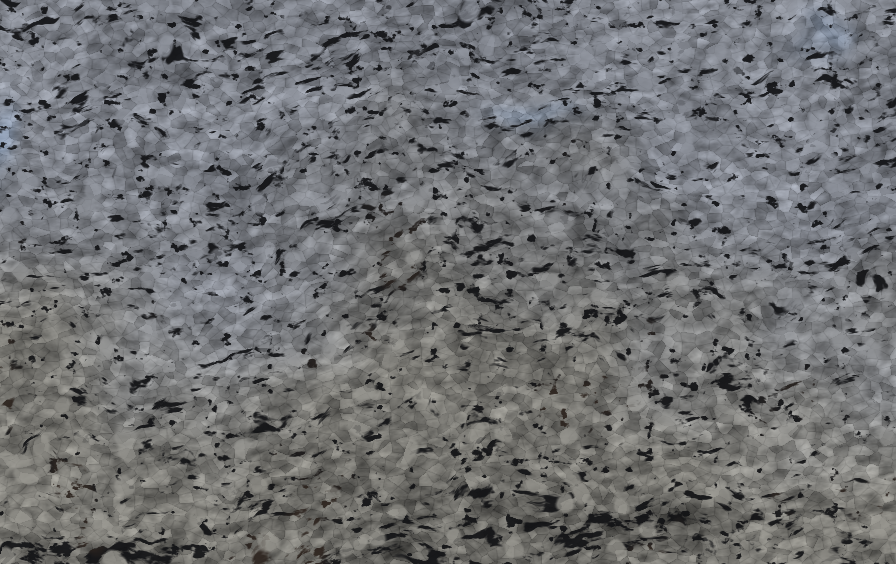
A WebGL 1 fragment shader for this texture:

```glsl
precision highp float;
// Polished grey granite: pale crystal grains from Voronoi cells, crossed by
// dark mica flecks cut from stretched noise. A warped flow field bends the
// flecks, and soft elliptical zones crowd them into veins.

uniform vec2 u_resolution;

const vec3 WARM_STONE = vec3(1.01, 1.0, 0.955);
const vec3 COOL_STONE = vec3(0.965, 0.995, 1.06);
const vec3 MICA = vec3(0.065, 0.068, 0.078);
const vec3 RUST = vec3(0.20, 0.155, 0.125);
const vec3 SHEEN = vec3(0.03, 0.08, 0.14);
const float BASE_TONE = 0.488;
const float GRAIN_SCALE = 58.0;
const float CRYSTAL_SCALE = 25.0;
const vec2 FLECK_SCALE = vec2(34.0, 74.0);
const vec2 CHIP_SCALE = vec2(52.0, 66.0);
const float FLECK_CUT = 0.715;
const float CHIP_CUT = 0.735;
const float FLOW_TILT = 0.12;
const float FLOW_BEND = 0.16;

float hash(vec2 p) {
  vec3 q = fract(p.xyx * 0.1031);
  q += dot(q, q.yzx + 33.33);
  return fract((q.x + q.y) * q.z);
}

vec2 hash2(vec2 p) {
  return vec2(hash(p), hash(p + 71.7));
}

float noise(vec2 p) {
  vec2 i = floor(p), f = fract(p);
  f = f * f * (3.0 - 2.0 * f);
  float low = mix(hash(i), hash(i + vec2(1.0, 0.0)), f.x);
  float high = mix(hash(i + vec2(0.0, 1.0)), hash(i + 1.0), f.x);
  return mix(low, high, f.y);
}

float fbm(vec2 p) {
  float sum = 0.0, amp = 0.5;
  for (int i = 0; i < 4; i++) {
    sum += amp * noise(p);
    p = mat2(1.9, 0.35, -0.35, 1.9) * p + 17.3;
    amp *= 0.5;
  }
  return sum / 0.9375;
}

// x: distance to nearest seed, y: gap to the next one, z: random cell value
vec3 cells(vec2 p) {
  vec2 base = floor(p);
  vec3 best = vec3(9.0, 9.0, 0.0);
  for (int y = -1; y <= 1; y++) {
    for (int x = -1; x <= 1; x++) {
      vec2 id = base + vec2(float(x), float(y));
      float d = length(id + hash2(id) - p);
      if (d < best.x) best = vec3(d, best.x, hash(id + 13.1));
      else best.y = min(best.y, d);
    }
  }
  return vec3(best.x, best.y - best.x, best.z);
}

// Soft elliptical zone
float zone(vec2 uv, vec2 centre, vec2 radius) {
  vec2 d = (uv - centre) / radius;
  return exp(-dot(d, d));
}

// How strongly mica gathers at a place on the slab
float micaDensity(vec2 uv) {
  float d = 1.25 * zone(uv, vec2(0.69, 0.065), vec2(0.17, 0.05));
  d += 0.8 * zone(uv, vec2(0.17, 0.005), vec2(0.26, 0.035));
  d += 0.5 * zone(uv, vec2(0.12, 0.93), vec2(0.24, 0.07));
  d += 0.6 * zone(uv, vec2(0.54, 0.95), vec2(0.08, 0.07));
  d += 0.65 * zone(uv, vec2(0.99, 0.55), vec2(0.06, 0.08));
  d += 0.4 * zone(uv, vec2(1.0, 0.85), vec2(0.12, 0.18));
  d += 0.5 * zone(uv, vec2(0.08, 0.30), vec2(0.17, 0.035));
  d += 0.4 * zone(uv, vec2(0.32, 0.15), vec2(0.13, 0.04));
  return d;
}

void main() {
  vec2 uv = gl_FragCoord.xy / u_resolution;
  vec2 p = gl_FragCoord.xy / u_resolution.y;

  // Flow field that bends the layers
  float broad = fbm(p * 2.6 + 4.0);
  vec2 flow = p + vec2(0.0, FLOW_BEND * (broad - 0.5) - FLOW_TILT * p.x);
  vec2 wobble = vec2(fbm(p * 9.0), fbm(p * 9.0 + 31.0)) - 0.5;
  vec2 bent = uv + wobble * vec2(0.10, 0.07);
  float layer = fbm(flow * vec2(3.0, 11.0) + 8.0);
  float density = micaDensity(bent) + 1.1 * (layer - 0.5);

  // Pale grains and larger crystals
  vec3 grain = cells((p + wobble * 0.03) * GRAIN_SCALE * vec2(0.85, 1.1));
  vec3 crystal = cells((p + wobble * 0.05) * CRYSTAL_SCALE);
  float paleCrystal = smoothstep(0.80, 0.90, crystal.z)
                    * smoothstep(0.50, 0.32, crystal.x);
  float tone = BASE_TONE + 0.15 * (grain.z - 0.5);
  tone -= 0.05 * smoothstep(0.18, 0.0, grain.y);
  tone += 0.34 * (fbm(flow * vec2(42.0, 70.0) + 50.0) - 0.5);
  tone += 0.16 * (broad - 0.5) + 0.03 * (uv.y - 0.5);
  tone += 0.07 * zone(bent, vec2(0.30, 0.82), vec2(0.32, 0.04));
  tone -= 0.10 * clamp(density, 0.0, 1.0);
  tone = mix(tone, 0.575 + 0.06 * (grain.z - 0.5), 0.75 * paleCrystal);

  // Stone tint, cooler toward the top, with faint blue reflections
  float coolness = smoothstep(0.15, 0.85, uv.y + 0.9 * (broad - 0.5));
  vec3 colour = tone * mix(WARM_STONE, COOL_STONE, coolness);
  float sheen = zone(bent, vec2(0.0, 0.74), vec2(0.025, 0.06))
              + 0.6 * zone(bent, vec2(0.60, 0.79), vec2(0.04, 0.025))
              + 0.6 * zone(bent, vec2(0.91, 0.93), vec2(0.04, 0.035));
  colour += SHEEN * sheen;

  // Long mica flecks and blunt dark chips
  float fleckCut = FLECK_CUT - 0.17 * clamp(density, -0.3, 1.3);
  float fleck = smoothstep(fleckCut - 0.05, fleckCut + 0.07,
                           fbm((flow + wobble * 0.06) * FLECK_SCALE));
  float chip = smoothstep(CHIP_CUT - 0.04, CHIP_CUT + 0.04,
                          fbm(p * CHIP_SCALE + 90.0) + 0.10 * (layer - 0.5));
  float dark = max(fleck, chip) * (1.0 - 0.8 * paleCrystal);
  float rust = smoothstep(0.60, 0.72, fbm(p * 7.0 + 23.0)) * (1.0 - coolness);
  colour = mix(colour, mix(MICA, RUST, 0.8 * rust), 0.92 * dark);

  gl_FragColor = vec4(clamp(colour, 0.0, 1.0), 1.0);
}
```
